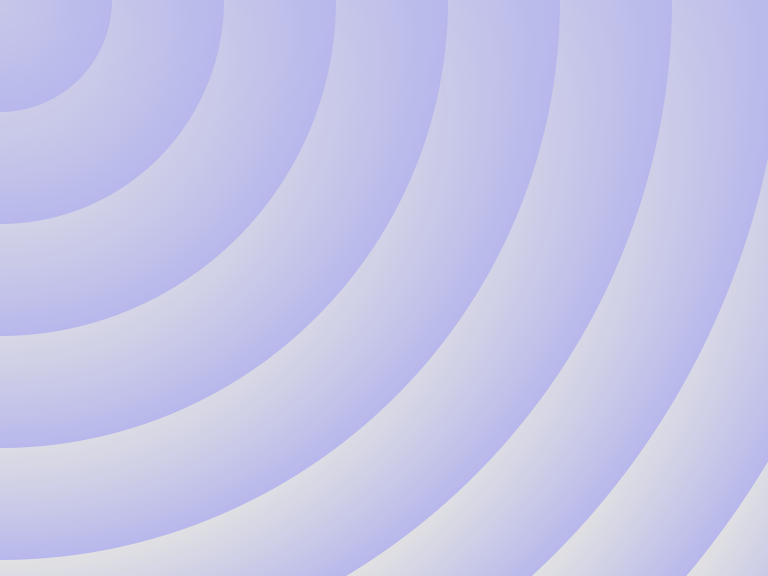
Write a WebGL 2 fragment shader that draws this background.

```glsl
#version 300 es
precision highp float;
// Concentric rings spread from the upper left corner. Each ring fades outward
// from a vertical backdrop gradient to a solid lavender, then snaps back.
// The fade is a sawtooth of the radius, antialiased where it resets.

uniform vec2 u_resolution;
out vec4 fragColor;

const float RING_WIDTH = 7.0 / 36.0; // in canvas heights
const vec3 LAVENDER = vec3(0.718, 0.718, 0.925);
const vec3 BACKDROP_TOP = vec3(0.780, 0.780, 0.915);
const vec3 BACKDROP_BOTTOM = vec3(0.885, 0.885, 0.888);

// Rises from 0 to 1 over each unit; the drop is softened across edgeWidth.
float smoothSawtooth(float x, float edgeWidth) {
    float offset = x - floor(x + 0.5);
    float drop = clamp(0.5 + offset / edgeWidth, 0.0, 1.0);
    return offset + 1.0 - drop;
}

// Fade amount of the ring at point p around center.
float ringFade(vec2 p, vec2 center, float ringWidth, float pixel) {
    return smoothSawtooth(distance(p, center) / ringWidth, pixel / ringWidth);
}

vec3 backdrop(float height, vec3 bottom, vec3 top) {
    return mix(bottom, top, height);
}

void main() {
    // Canvas heights: y runs from 0 at the bottom to 1 at the top.
    vec2 p = gl_FragCoord.xy / u_resolution.y;
    float pixel = 1.0 / u_resolution.y;

    float fade = ringFade(p, vec2(0.0, 1.0), RING_WIDTH, pixel);
    vec3 color = mix(backdrop(p.y, BACKDROP_BOTTOM, BACKDROP_TOP), LAVENDER, fade);
    fragColor = vec4(color, 1.0);
}
```
